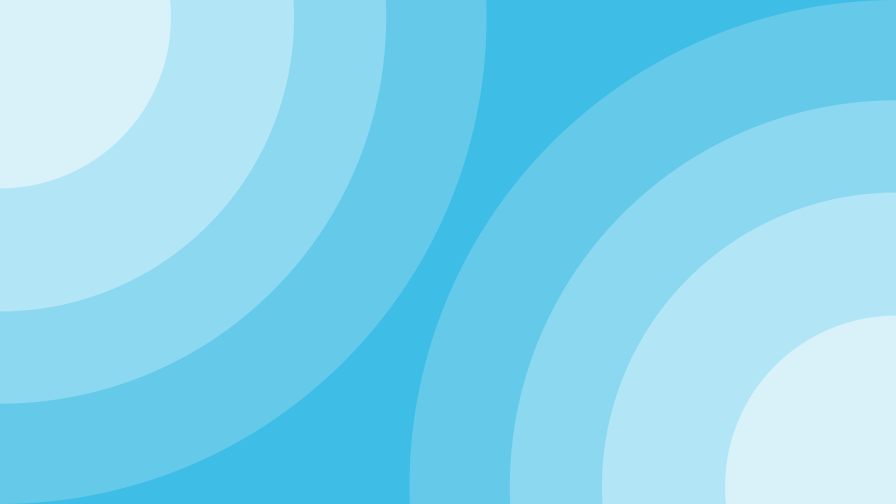
Give the GLSL for this background, as a Shadertoy shader.

```glsl
// Two sets of concentric discs in pale blues, facing each other from
// the upper left and lower right corners over a flat sky blue ground.
// Each disc is a smoothed step on the distance to the nearer centre.

// Lengths are in units of the canvas height
#define CENTRE_INSET 0.0347
#define RADIUS_OUTER 0.9653
#define RADIUS_WIDE  0.7662
#define RADIUS_MID   0.5833
#define RADIUS_CORE  0.3390

#define COLOR_GROUND vec3(0.243, 0.741, 0.902)
#define COLOR_OUTER  vec3(0.398, 0.792, 0.918)
#define COLOR_WIDE   vec3(0.549, 0.847, 0.941)
#define COLOR_MID    vec3(0.698, 0.902, 0.967)
#define COLOR_CORE   vec3(0.850, 0.949, 0.976)

// Coverage of a disc, smoothed over about one pixel
float discMask(float dist, float radius, float pixel) {
    return clamp((radius - dist) / pixel + 0.5, 0.0, 1.0);
}

void mainImage(out vec4 fragColor, in vec2 fragCoord) {
    float pixel = 1.0 / iResolution.y;
    vec2 pos = fragCoord * pixel;
    float aspect = iResolution.x * pixel;

    // Distance to the nearer of the two mirrored centres
    vec2 upperLeft = vec2(0.0, 1.0 - CENTRE_INSET);
    vec2 lowerRight = vec2(aspect, CENTRE_INSET);
    float dist = min(length(pos - upperLeft), length(pos - lowerRight));

    // Discs painted from the largest to the smallest
    vec3 color = COLOR_GROUND;
    color = mix(color, COLOR_OUTER, discMask(dist, RADIUS_OUTER, pixel));
    color = mix(color, COLOR_WIDE, discMask(dist, RADIUS_WIDE, pixel));
    color = mix(color, COLOR_MID, discMask(dist, RADIUS_MID, pixel));
    color = mix(color, COLOR_CORE, discMask(dist, RADIUS_CORE, pixel));

    fragColor = vec4(color, 1.0);
}
```
